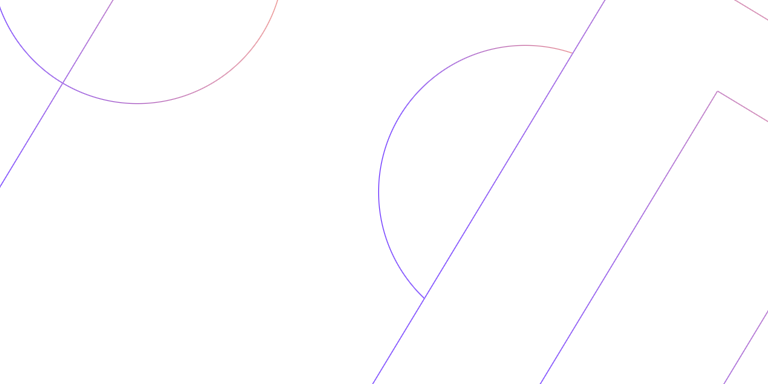
Give the GLSL for this background, as a Shadertoy shader.

```glsl
// Thin outlined circles and slanted bars on white, stroked in violet-to-salmon.
// Straight edges are axis-aligned in a rotated frame; circles are distance rings.
// Each stroke blends by its box-filtered coverage of the pixel.

// Share of a pixel covered by a thin stroke at signed distance d
float stroke(float d) {
    float halfWidth = 0.0016;
    float halfPixel = 0.5 / iResolution.y;
    float inner = min(d + halfPixel, halfWidth) - max(d - halfPixel, -halfWidth);
    return clamp(inner / (2.0 * halfPixel), 0.0, 1.0);
}

// Smooth cut that keeps the side where d is positive
float keep(float d) {
    return clamp(d * iResolution.y + 0.5, 0.0, 1.0);
}

// Gradient ink laid over the current colour
void ink(inout vec3 color, float coverage, float t) {
    vec3 violet = vec3(0.58, 0.42, 1.0);
    vec3 salmon = vec3(0.95, 0.68, 0.66);
    color = mix(color, mix(violet, salmon, clamp(t, 0.0, 1.0)), coverage);
}

void mainImage(out vec4 fragColor, in vec2 fragCoord) {
    // Canvas height is one unit
    vec2 p = fragCoord / iResolution.y;
    p.x += 1.0 - 0.5 * iResolution.x / iResolution.y;

    // Rotated frame: x across the bars, y along them
    vec2 along = vec2(0.5176, 0.8556);
    vec2 q = vec2(dot(p, vec2(along.y, -along.x)), dot(p, along));

    vec3 color = vec3(1.0);
    float radius = 0.3818;

    // Upper left circle
    vec2 c = (p - vec2(0.358, 1.112)) / radius;
    ink(color, stroke((length(c) - 1.0) * radius), 0.5 + 0.5 * c.x);

    // Middle circle, cut off by the long edge
    c = (p - vec2(1.3677, 0.5)) / radius;
    float arc = stroke((length(c) - 1.0) * radius) * keep(0.8304 - q.x);
    ink(color, arc, 0.45 + 0.7 * dot(c, vec2(1.0, 0.4)));

    // Long edges running across the canvas
    ink(color, stroke(q.x + 0.2658), (q.y - 0.45) / 1.1);
    ink(color, stroke(q.x - 0.8304), (q.y - 0.9) / 2.0);

    // Bar with a visible corner: left side, top and right side
    vec2 corner = vec2(1.2038, 1.6199);
    float leftSide = stroke(q.x - corner.x) * keep(corner.y - q.y);
    float topSide = stroke(q.y - corner.y) * keep(q.x - corner.x);
    float rightSide = stroke(q.x - 1.613) * keep(corner.y - q.y);
    ink(color, leftSide, (q.y - 0.75) / 1.5);
    ink(color, topSide, 0.6 + 0.8 * (q.x - corner.x));
    ink(color, rightSide, 0.35 + 0.5 * (q.y - 0.97));

    // End of the upper bar in the top right
    ink(color, stroke(q.y - 1.8463) * keep(q.x - 0.8304), 0.75);

    fragColor = vec4(color, 1.0);
}
```
